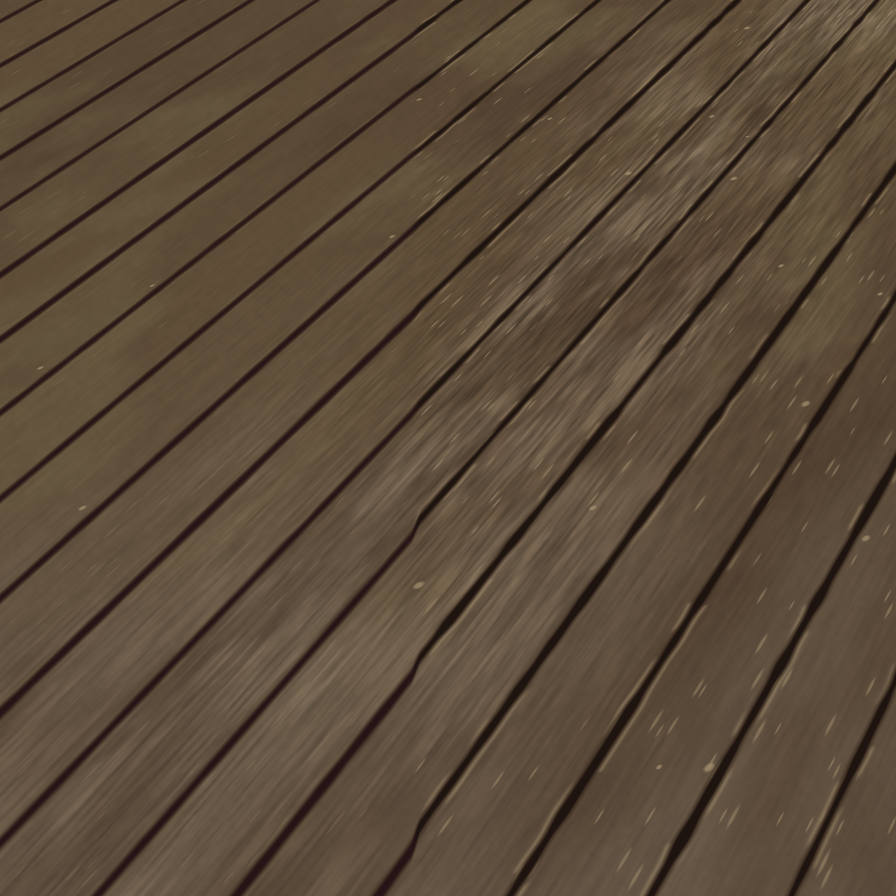
Write a WebGL 2 fragment shader that draws this texture.

```glsl
#version 300 es
precision highp float;
// Weathered brown deck boards running diagonally toward a far vanishing point.

uniform vec2 u_resolution;
out vec4 fragColor;

const vec2 VANISH = vec2(1.846, 1.984);   // where all gaps converge
const float BOARD_WIDTH = 0.1569;         // spacing along the bottom edge
const float FIRST_GAP = 0.883;            // a gap position on the bottom edge
const float LENGTH_SCALE = 15.0;          // board widths per unit of depth
const float GAP_HALF = 0.033;             // in board widths
const float SEAM_X = 0.464;               // gaps step sideways here
const float WORN_BOARD = -5.2;            // centre of the worn strip
const vec3 BROWN = vec3(0.360, 0.292, 0.212);
const vec3 GREY_BROWN = vec3(0.390, 0.332, 0.268);
const vec3 DARK_BROWN = vec3(0.310, 0.242, 0.182);
const vec3 OLIVE = vec3(0.415, 0.362, 0.262);
const vec3 WORN = vec3(0.490, 0.425, 0.345);
const vec3 CHIP = vec3(0.640, 0.560, 0.430);
const vec3 GAP = vec3(0.115, 0.075, 0.060);
const vec3 GAP_EDGE = vec3(0.200, 0.140, 0.095);

float hash(vec2 p) {
    vec3 h = fract(vec3(p.xyx) * 0.1031);
    h += dot(h, h.yzx + 33.33);
    return fract((h.x + h.y) * h.z);
}

float noise(vec2 p) {
    vec2 i = floor(p), f = fract(p);
    f = f * f * (3.0 - 2.0 * f);
    return mix(mix(hash(i), hash(i + vec2(1, 0)), f.x),
               mix(hash(i + vec2(0, 1)), hash(i + vec2(1, 1)), f.x), f.y);
}

float fbm(vec2 p) {
    float sum = 0.0, amp = 0.5;
    for (int i = 0; i < 4; i++) {
        sum += amp * noise(p);
        p = p * 2.03 + 17.7;
        amp *= 0.5;
    }
    return sum;
}

// Scattered flecks: one possible ellipse in each cell.
float flecks(vec2 p, float chance, vec2 radius) {
    vec2 cell = floor(p);
    vec2 centre = 0.3 + 0.4 * vec2(hash(cell + 5.1), hash(cell + 9.7));
    float size = mix(0.5, 1.0, hash(cell + 2.3));
    float d = length((fract(p) - centre) / (radius * size));
    return step(hash(cell + 31.0), chance) * (1.0 - smoothstep(0.35, 1.0, d));
}

void main() {
    vec2 p = gl_FragCoord.xy / u_resolution;

    // Project onto the deck: q counts boards, v runs along them.
    float depth = VANISH.y / (VANISH.y - p.y);
    float q = (VANISH.x + (p.x - VANISH.x) * depth - FIRST_GAP) / BOARD_WIDTH;
    float v = depth * LENGTH_SCALE;
    float aa = fwidth(q);
    float left = 1.0 - smoothstep(SEAM_X - 0.006, SEAM_X + 0.006, p.x);

    // Distance to the nearest gap, with a small step at the seam.
    float gapId = floor(q + 0.5);
    float shift = left * (hash(vec2(gapId + 60.0, 3.0)) - 0.35) * 0.10;
    float side = q - gapId - shift;
    float board = gapId + (side < 0.0 ? -1.0 : 0.0) + 80.0;
    vec2 deck = vec2(q + 80.0, v);

    // Broad stains and the tone of each board.
    float stain = fbm(deck * vec2(0.9, 0.45));
    float tone = hash(vec2(board, 7.0));
    vec3 color = mix(GREY_BROWN, BROWN, smoothstep(0.15, 0.65, p.y + 0.25 * (stain - 0.5)));
    float shade = smoothstep(0.42, 0.75, fbm(deck * vec2(0.6, 0.3) + 41.0));
    float darkArea = exp(-dot(p - vec2(0.80, 0.58), p - vec2(0.80, 0.58)) * 14.0);
    color = mix(color, DARK_BROWN, clamp(0.6 * shade + 0.45 * darkArea, 0.0, 0.8));
    color = mix(color, OLIVE, 0.55 * smoothstep(0.5, 0.72, stain) * smoothstep(0.1, 0.5, p.y));
    color *= 0.96 + 0.08 * tone;

    // Worn strip, where the grain shows through.
    float strip = (q - WORN_BOARD) / 2.3;
    float worn = exp(-strip * strip);
    float grain = noise(deck * vec2(27.0, 2.2)) - 0.5;
    float fineGrain = noise(deck * vec2(48.0, 4.5) + 13.0) - 0.5;
    float patches = smoothstep(0.32, 0.68, fbm(deck * vec2(1.5, 0.7) + 90.0));
    color = mix(color, WORN, worn * patches * (0.55 + 0.5 * grain));
    float grainGain = mix(0.07, 0.28, worn) * mix(1.0, 0.6, left);
    color *= 1.0 + grainGain * (grain + 0.7 * fineGrain);
    color *= 0.98 + 0.04 * noise(p * 150.0);

    // Thin scratches, chips and round pale specks.
    float scratchZone = smoothstep(0.42, 0.62, noise(deck * vec2(0.8, 0.5) + 23.0));
    float scratch = flecks(deck * vec2(13.0, 2.2), 0.16, vec2(0.30, 0.35));
    color = mix(color, CHIP, scratch * scratchZone * mix(0.50, 0.18, left));
    color = mix(color, CHIP, 0.75 * flecks(deck * vec2(3.0, 2.0) + 7.0, 0.022, vec2(0.16, 0.13)));

    // Gaps: rough and crisp on the right, softer on the left.
    float rough = noise(vec2(gapId + 80.0, 1.0) * 9.0 + vec2(0.0, v * 4.0)) - 0.5;
    float halfWidth = GAP_HALF * (0.8 + 0.4 * hash(vec2(gapId + 90.0, 4.0)));
    halfWidth *= 1.0 + rough * mix(0.7, 0.25, left);
    float d = abs(side);
    float soft = max(aa, 0.012) * mix(1.0, 1.5, left);
    float lip = exp(-pow((d - halfWidth - 0.035) / 0.022, 2.0));
    float flaking = smoothstep(0.56, 0.78, noise(vec2(gapId * 7.0 + 99.0 + sign(side), v * 3.2)));
    color = mix(color, mix(CHIP, OLIVE, left), lip * flaking * 0.5);
    color = mix(color, GAP_EDGE, 0.65 * (1.0 - smoothstep(halfWidth, halfWidth + 0.045, d)));
    vec3 gapColor = GAP + left * vec3(0.03, 0.0, 0.025);
    color = mix(color, gapColor, 1.0 - smoothstep(halfWidth - soft, halfWidth + soft, d));

    fragColor = vec4(color, 1.0);
}
```
